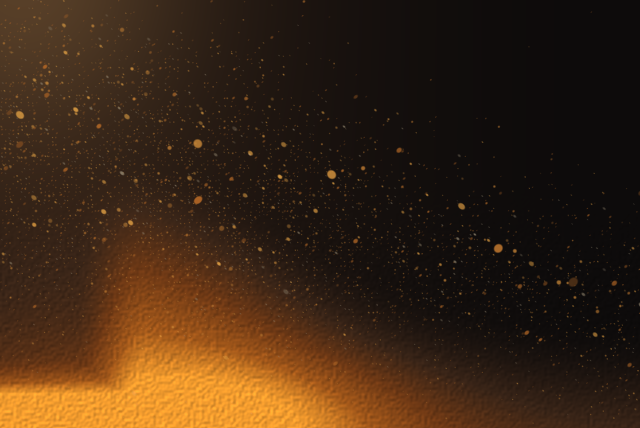
This background is drawn by a WebGL 2 fragment shader. Its source:

```glsl
#version 300 es
precision highp float;
// Golden dust drifting diagonally over a dark backdrop with an amber glow below.

uniform vec2 u_resolution;
out vec4 outColor;

// Heat palette, from shadow to the hottest glow
const vec3 SHADOW = vec3(0.050, 0.042, 0.042);
const vec3 UMBER  = vec3(0.220, 0.140, 0.090);
const vec3 RUST   = vec3(0.430, 0.220, 0.080);
const vec3 AMBER  = vec3(0.630, 0.340, 0.100);
const vec3 FLAME  = vec3(0.950, 0.610, 0.180);

// Speck colours
const vec3 GOLD   = vec3(0.900, 0.640, 0.270);
const vec3 COPPER = vec3(0.660, 0.380, 0.140);
const vec3 PEARL  = vec3(0.570, 0.520, 0.430);

const vec3 CORNER_LIGHT = vec3(0.170, 0.135, 0.080);
const vec2 CORNER_POS   = vec2(0.06, 1.05);
const vec2 HEARTH_POS   = vec2(0.44, 0.02);
const vec2 HEARTH_SIZE  = vec2(0.52, 0.15);
const int   LAYERS      = 4;
const float FIRST_CELLS = 16.0;   // cells per canvas height, coarsest layer
const float CELL_GROWTH = 1.9;
const float GRAIN_CELLS = 150.0;

float hash(vec2 p) {
  vec3 q = fract(vec3(p.xyx) * 0.1031);
  q += dot(q, q.yzx + 33.33);
  return fract((q.x + q.y) * q.z);
}

float valueNoise(vec2 p) {
  vec2 cell = floor(p), f = fract(p);
  f = f * f * (3.0 - 2.0 * f);
  float low  = mix(hash(cell), hash(cell + vec2(1, 0)), f.x);
  float high = mix(hash(cell + vec2(0, 1)), hash(cell + vec2(1, 1)), f.x);
  return mix(low, high, f.y);
}

float bell(float x) { return exp(-x * x); }

vec3 heatColor(float heat) {
  vec3 c = mix(SHADOW, UMBER, clamp(heat, 0.0, 1.0));
  c = mix(c, RUST,  clamp(heat - 1.0, 0.0, 1.0));
  c = mix(c, AMBER, clamp(heat - 2.0, 0.0, 1.0));
  return mix(c, FLAME, clamp(heat - 3.0, 0.0, 1.0));
}

// Rising plume: its top edge slopes down to the right, its left side is shaded
float plumeHeat(vec2 p) {
  float top = 0.19 + 0.40 * bell((p.x - 0.28) / 0.55);
  float rise = 1.0 - smoothstep(top - 0.42, top + 0.05, p.y);
  float strength = mix(2.3, 1.9, smoothstep(0.5, 1.5, p.x));
  float side = smoothstep(0.17, 0.34, p.x);
  float floorLight = 1.0 - smoothstep(0.04, 0.17, p.y);
  return rise * strength * mix(0.22, 1.0, max(side, floorLight));
}

float sceneHeat(vec2 p) {
  float ambient = 0.62 * bell(p.x / 0.65) + 0.12 * (1.0 - smoothstep(0.6, 1.4, p.x));
  vec2 h = (p - HEARTH_POS) / HEARTH_SIZE;
  float hearth = 1.75 * exp(-dot(h, h));
  float ribbon = 0.75 * bell((p.y - 0.065 + 0.08 * p.x) / 0.035) * bell(p.x / 0.4);
  return ambient + plumeHeat(p) + hearth + ribbon;
}

// Chance of a speck: a sloping band, wider and denser to the left
float speckDensity(vec2 p, float fineness) {
  float offset = p.y - (0.76 - 0.28 * p.x) + 0.10 * fineness;
  float spread = mix(0.27, 0.15, smoothstep(0.3, 1.2, p.x)) + 0.05 * fineness;
  float thinning = mix(1.0, 0.5, smoothstep(0.5, 1.3, p.x));
  return bell(offset / spread) * thinning;
}

// One jittered grid of soft, slightly oval specks: colour and coverage
vec4 speckLayer(vec2 p, float cells, float fineness, float pixel) {
  vec2 grid = p * cells, id = floor(grid);
  vec2 seed = id + cells * 7.0;
  vec2 jitter = vec2(hash(seed + 11.3), hash(seed + 47.7));
  vec2 center = id + 0.25 + 0.5 * jitter;
  float size = hash(seed + 83.1), tint = hash(seed + 129.9);
  float radius = mix(0.07, 0.18, size * size);
  vec2 d = grid - center;
  d.x += (tint - 0.5) * d.y;
  float blur = max(pixel * cells, radius * 0.25);
  float mask = 1.0 - smoothstep(radius - blur, radius + blur, length(d));
  float chance = mix(0.20, 0.50, fineness) * speckDensity(center / cells, fineness);
  float present = step(hash(seed + 201.5), chance);
  vec3 color = mix(COPPER, GOLD, smoothstep(0.2, 0.8, tint));
  color = mix(color, PEARL, step(0.88, tint));
  float glow = mix(0.35, 1.0, hash(seed + 307.2)) * mix(1.0, 0.6, fineness);
  return vec4(color, mask * present * glow);
}

void main() {
  vec2 p = gl_FragCoord.xy / u_resolution.y;
  float pixel = 1.0 / u_resolution.y;

  // Backdrop glow and the pale light in the upper corner
  float heat = sceneHeat(p);
  vec3 color = heatColor(heat);
  color += CORNER_LIGHT * bell(length(p - CORNER_POS) / 0.38);

  // Embossed grain where the plume is lit
  vec2 g = p * GRAIN_CELLS;
  float relief = valueNoise(g) - valueNoise(g + vec2(0.6, -0.6));
  color *= 1.0 + 0.22 * relief * (1.0 - smoothstep(0.3, 0.6, p.y));

  // Specks, finest first so the large ones lie on top
  for (int i = LAYERS - 1; i >= 0; i--) {
    float fineness = float(i) / float(LAYERS - 1);
    float cells = FIRST_CELLS * pow(CELL_GROWTH, float(i));
    vec4 speck = speckLayer(p, cells, fineness, pixel);
    color = mix(color, max(color, speck.rgb), speck.a);
  }
  outColor = vec4(color, 1.0);
}
```
